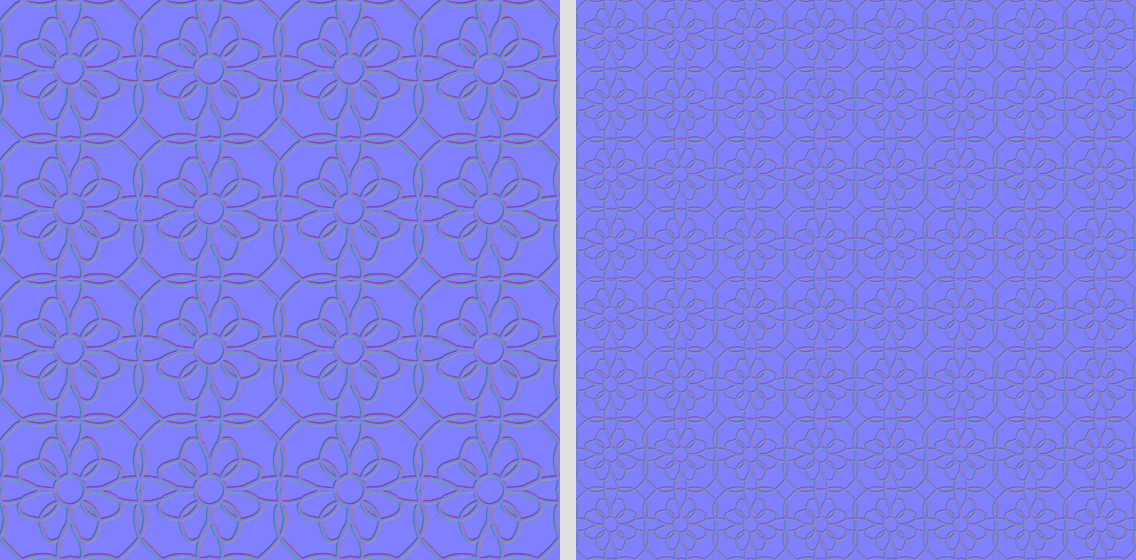
Left, the tile; right, the same tile 2 across and 2 down.
Write a Shadertoy shader that draws this texture map.

```glsl
// Tangent-space normal map of embossed floral tiles: thin raised outlines on a flat ground.

const float REPEATS = 4.0;          // tiles across and down
const float RIDGE_HALF = 0.0122;    // half width of a ridge, in tiles
const float EDGE_SOFT = 0.0048;     // half width of a ridge flank
const float RIDGE_HEIGHT = 0.019;   // relief height, in tiles
const float LIT_GAIN = 0.27;        // tilt strength above mid grey
const float SHADE_GAIN = 0.45;      // tilt strength below mid grey
const float HALO_WIDTH = 0.030;     // reach of the soft blue loss round a ridge
const float HALO_DEPTH = 0.085;     // amount of that blue loss
const float DISC_RADIUS = 0.107;    // flower centre
const float WOBBLE = 0.007;         // hand-drawn unevenness
const float WOBBLE_CELLS = 14.0;    // whole number, so the wobble wraps
const int CURVE_STEPS = 5;          // facets per curve

float hash(vec2 p) {
    return fract(sin(dot(p, vec2(127.1, 311.7))) * 43758.5453);
}

// Value noise that repeats once per tile
float wrapNoise(vec2 p, float seed) {
    vec2 cell = floor(p);
    vec2 f = fract(p);
    f = f * f * (3.0 - 2.0 * f);
    vec2 lo = mod(cell, WOBBLE_CELLS) + seed;
    vec2 hi = mod(cell + 1.0, WOBBLE_CELLS) + seed;
    return mix(mix(hash(lo), hash(vec2(hi.x, lo.y)), f.x),
               mix(hash(vec2(lo.x, hi.y)), hash(hi), f.x), f.y);
}

float segmentDistance(vec2 p, vec2 a, vec2 b) {
    vec2 pa = p - a;
    vec2 ba = b - a;
    return length(pa - ba * clamp(dot(pa, ba) / dot(ba, ba), 0.0, 1.0));
}

// Distance to a quadratic curve, drawn as a few straight facets
float curveDistance(vec2 p, vec2 start, vec2 control, vec2 end) {
    float d = 1.0;
    vec2 previous = start;
    for (int i = 1; i <= CURVE_STEPS; i++) {
        float t = float(i) / float(CURVE_STEPS);
        vec2 next = mix(mix(start, control, t), mix(control, end, t), t);
        d = min(d, segmentDistance(p, previous, next));
        previous = next;
    }
    return d;
}

// Distance to the centre line of the ornament; uv counts tiles
float ornamentDistance(vec2 uv) {
    vec2 grid = uv * WOBBLE_CELLS;
    vec2 shift = vec2(wrapNoise(grid, 3.0), wrapNoise(grid, 41.0)) - 0.5;
    vec2 p = fract(uv + WOBBLE * shift) - 0.5;

    // Eightfold mirror: one wedge beside the vertical axis
    vec2 q = abs(p);
    if (q.x > q.y) q = q.yx;

    float d = abs(length(q) - DISC_RADIUS);

    // Heart-shaped diagonal petal: side and shoulder
    d = min(d, curveDistance(q, vec2(0.006, 0.110), vec2(0.010, 0.362), vec2(0.120, 0.366)));
    d = min(d, curveDistance(q, vec2(0.120, 0.366), vec2(0.188, 0.368), vec2(0.214, 0.216)));

    // Leaf inside the heart
    d = min(d, curveDistance(q, vec2(0.080, 0.080), vec2(0.108, 0.182), vec2(0.212, 0.212)));

    // Axis petal: flank and scalloped end
    d = min(d, curveDistance(q, vec2(0.000, 0.212), vec2(0.096, 0.350), vec2(0.087, 0.492)));
    d = min(d, curveDistance(q, vec2(0.000, 0.484), vec2(0.045, 0.498), vec2(0.087, 0.490)));

    // Frame: lens on the tile border and side of the corner diamond
    d = min(d, curveDistance(q, vec2(0.087, 0.490), vec2(0.210, 0.440), vec2(0.340, 0.498)));
    d = min(d, curveDistance(q, vec2(0.340, 0.498), vec2(0.385, 0.470), vec2(0.424, 0.424)));
    return d;
}

float reliefHeight(vec2 uv) {
    float d = ornamentDistance(uv);
    return RIDGE_HEIGHT * (1.0 - smoothstep(RIDGE_HALF - EDGE_SOFT, RIDGE_HALF + EDGE_SOFT, d));
}

void mainImage(out vec4 fragColor, in vec2 fragCoord) {
    vec2 uv = REPEATS * fragCoord / iResolution.xy;

    // Slope by central differences, never finer than half a pixel
    float pixel = REPEATS / min(iResolution.x, iResolution.y);
    float e = max(0.0025, 0.5 * pixel);
    vec2 dx = vec2(e, 0.0);
    vec2 dy = vec2(0.0, e);
    vec2 slope = vec2(reliefHeight(uv + dx) - reliefHeight(uv - dx),
                      reliefHeight(uv + dy) - reliefHeight(uv - dy)) / (2.0 * e);

    // Green points down the canvas; shaded flanks are stronger than lit ones
    vec3 normal = normalize(vec3(-slope.x, slope.y, 1.0));
    normal.xy *= mix(vec2(SHADE_GAIN), vec2(LIT_GAIN), step(0.0, normal.xy));
    vec3 color = 0.5 + 0.5 * normal;

    // Soft loss of blue beside and on top of every ridge
    color.b -= HALO_DEPTH * (1.0 - smoothstep(0.4 * HALO_WIDTH, HALO_WIDTH, ornamentDistance(uv)));
    fragColor = vec4(color, 1.0);
}
```
